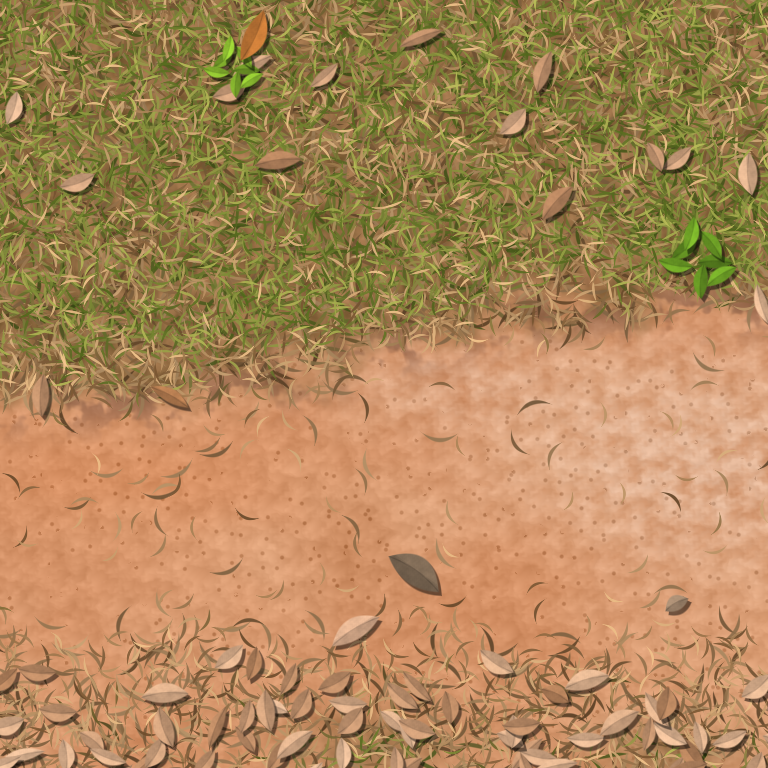
Give the GLSL for this texture, as a three.js fragment shader.

```glsl
varying vec2 vUv;

float hash(vec2 p) {
  p = fract(p * vec2(123.34, 456.21));
  p += dot(p, p + 45.32);
  return fract(p.x * p.y);
}

vec2 hash2(vec2 p) { return vec2(hash(p), hash(p + 17.3)); }

mat2 turn(float a) { return mat2(cos(a), -sin(a), sin(a), cos(a)); }

// Layered sines, roughly -1 to 1
float waves(vec2 p) {
  float sum = 0.0, amp = 0.5;
  for (int i = 0; i < 5; i++) {
    p = turn(1.1) * p * 1.7 + 2.3;
    sum += amp * sin(p.x + 1.4 * sin(p.y));
    amp *= 0.66;
  }
  return sum;
}

// Distance to the nearest scattered point
float cells(vec2 p) {
  float nearest = 2.0;
  for (int j = -1; j <= 1; j++) for (int i = -1; i <= 1; i++) {
    vec2 cell = floor(p) + vec2(float(i), float(j));
    nearest = min(nearest, length(cell + hash2(cell) - p));
  }
  return nearest;
}

float blob(vec2 p, vec2 center, vec2 radius) {
  vec2 q = (p - center) / radius;
  return exp(-dot(q, q));
}

// Height above the border between soil and turf
float aboveBorder(vec2 p) {
  return p.y - mix(0.475, 0.6, smoothstep(0.15, 0.82, p.x));
}

float turfCover(vec2 p) {
  float upper = smoothstep(-0.035, 0.05, aboveBorder(p) + 0.028 * waves(p * 13.0));
  float tufts = blob(p, vec2(0.49, 0.03), vec2(0.10, 0.05)) + blob(p, vec2(0.86, 0.02), vec2(0.09, 0.04));
  return clamp(upper + 0.7 * tufts, 0.0, 1.0);
}

vec3 soil(vec2 p) {
  float broad = waves(p * vec2(5.0, 7.0)), fine = waves(p * vec2(45.0, 60.0));
  vec3 col = mix(vec3(0.82, 0.55, 0.38), vec3(0.88, 0.65, 0.49), 0.5 + 0.4 * broad);
  float pale = blob(p, vec2(0.9, 0.4), vec2(0.24, 0.15)) + 0.5 * blob(p, vec2(0.58, 0.5), vec2(0.16, 0.06));
  col = mix(col, vec3(0.89, 0.73, 0.62), clamp(pale * (0.65 + 0.4 * fine), 0.0, 0.85));
  col = mix(col, vec3(0.83, 0.52, 0.33), 0.55 * blob(p, vec2(0.16, 0.38), vec2(0.2, 0.07)));
  col = mix(col, vec3(0.76, 0.50, 0.33), 0.6 * blob(p, vec2(0.46, 0.27), vec2(0.06, 0.09)));
  col = mix(col, vec3(0.81, 0.52, 0.34), 0.5 * blob(p, vec2(0.68, 0.25), vec2(0.12, 0.08)));
  float crumbs = cells(p * 75.0 + 0.6 * fine);
  col += 0.035 * fine + 0.05 * (0.5 - crumbs);
  return col - 0.13 * smoothstep(0.16, 0.05, cells(p * 42.0 + 9.0)) * step(0.0, broad + fine);
}

vec3 bladeColor(float pick, float lush) {
  vec3 dry = mix(vec3(0.43, 0.30, 0.17), vec3(0.90, 0.73, 0.52), fract(pick * 7.0));
  vec3 green = mix(vec3(0.30, 0.38, 0.10), vec3(0.69, 0.70, 0.33), fract(pick * 11.0));
  return mix(dry, green, smoothstep(-0.08, 0.08, lush - pick));
}

// One layer of thin tapered blades
vec3 blades(vec3 col, vec2 p, float scale, float seed, float light) {
  for (int j = -1; j <= 1; j++) for (int i = -1; i <= 1; i++) {
    vec2 cell = floor(p * scale) + vec2(float(i), float(j));
    vec2 rnd = hash2(cell + seed), root = (cell + hash2(cell + seed + 5.7)) / scale;
    float litter = 0.4 * smoothstep(0.22, 0.08, root.y) + 0.015;
    float turf = turfCover(root);
    if (rnd.x > max(turf * 0.95, litter)) continue;
    vec2 q = turn(-rnd.y * 6.283) * (p - root) * scale;
    q.y += (rnd.x - 0.5) * q.x * q.x;
    float halfWidth = 0.085 * (1.0 - q.x * q.x / 0.55);
    float lush = turf * (0.62 + 0.2 * waves(root * 9.0)) * smoothstep(-0.03, 0.11, aboveBorder(root));
    lush += 0.4 * blob(root, vec2(0.9, 0.68), vec2(0.09, 0.07)) + 0.4 * turf * step(root.y, 0.1);
    float mask = smoothstep(0.045, -0.035, abs(q.y) - halfWidth);
    col = mix(col, bladeColor(hash(cell + seed + 9.1), lush) * light, mask * 0.9);
  }
  return col;
}

// Pointed leaf with a midrib and a cast shadow
float leafShape(vec2 p, vec2 size) {
  float along = p.x / size.x;
  float d = abs(p.y + 0.3 * size.y * along * along) - size.y * (1.0 - along * along);
  return smoothstep(0.0015, -0.0015, d);
}

vec3 leaf(vec3 col, vec2 p, float angle, vec2 size, vec3 tint) {
  vec2 q = turn(-angle) * p;
  col *= 1.0 - 0.5 * leafShape(turn(-angle) * (p - vec2(0.004, -0.005)), size);
  float rib = smoothstep(0.0018, 0.0, abs(q.y + 0.3 * q.x * q.x * size.y / (size.x * size.x)));
  vec3 shade = tint * (0.97 + 0.09 * sign(q.y) * smoothstep(0.0, 0.002, abs(q.y)) + 0.05 * waves(p * 120.0) - 0.12 * rib);
  return mix(col, shade, leafShape(q, size));
}

vec3 fallenLeaves(vec3 col, vec2 p, float scale, float seed, float chance) {
  for (int j = -1; j <= 1; j++) for (int i = -1; i <= 1; i++) {
    vec2 cell = floor(p * scale) + vec2(float(i), float(j));
    vec2 rnd = hash2(cell + seed), center = (cell + hash2(cell + seed + 3.3)) / scale;
    float upper = step(0.0, aboveBorder(center));
    float litter = smoothstep(0.17, 0.07, center.y) * (0.75 + 0.2 * sin(center.x * 9.0 + 1.2));
    if (rnd.x > max(upper * chance, litter)) continue;
    vec3 tint = mix(vec3(0.70, 0.50, 0.35), vec3(0.91, 0.74, 0.60), hash(cell + seed + 8.0));
    col = leaf(col, p - center, rnd.y * 6.283, vec2(0.019 + 0.012 * rnd.y, 0.008 + 0.005 * hash(cell + 2.0)), tint);
  }
  return col;
}

vec3 rosette(vec3 col, vec2 p, float radius, vec3 tint) {
  for (int i = 0; i < 7; i++) {
    float a = float(i) * 2.4;
    vec2 offset = radius * vec2(cos(a), sin(a)) * (0.5 + 0.06 * float(i));
    col = leaf(col, p - offset, a, vec2(0.55, 0.22) * radius, tint * (0.75 + 0.05 * float(i)));
  }
  return col;
}

void main() {
  vec2 p = vUv;
  vec3 col = soil(p);
  // Shaded ground beneath the turf
  vec3 ground = mix(vec3(0.40, 0.30, 0.15), vec3(0.68, 0.50, 0.33), 0.5 + 0.45 * waves(p * 38.0));
  col = mix(col, ground, 0.9 * turfCover(p));
  col = mix(col, vec3(0.43, 0.28, 0.22), 0.45 * exp(-pow(aboveBorder(p) / 0.035, 2.0)) * smoothstep(-0.1, 0.5, waves(p * 30.0)));
  for (int i = 0; i < 8; i++) {
    float layer = float(i);
    col = blades(col, p, 34.0 + 3.0 * layer, layer * 13.7, 0.72 + 0.05 * layer);
  }
  // Scattered leaves and fresh plants
  col = fallenLeaves(col, p, 10.0, 4.0, 0.27);
  col = fallenLeaves(col, p, 21.0, 31.0, 0.03);
  col = rosette(col, p - vec2(0.91, 0.66), 0.042, vec3(0.46, 0.67, 0.16));
  col = rosette(col, p - vec2(0.305, 0.91), 0.032, vec3(0.58, 0.78, 0.20));
  col = leaf(col, p - vec2(0.332, 0.952), 2.0, vec2(0.036, 0.014), vec3(0.78, 0.48, 0.22));
  // Lone leaves on bare soil
  col = leaf(col, p - vec2(0.542, 0.257), 0.62, vec2(0.040, 0.019), vec3(0.49, 0.41, 0.33));
  col = leaf(col, p - vec2(0.461, 0.181), -0.55, vec2(0.036, 0.014), vec3(0.87, 0.69, 0.56));
  col = leaf(col, p - vec2(0.222, 0.485), 0.5, vec2(0.028, 0.009), vec3(0.70, 0.48, 0.31));
  col = leaf(col, p - vec2(0.88, 0.215), -0.5, vec2(0.017, 0.010), vec3(0.65, 0.54, 0.44));
  gl_FragColor = vec4(clamp(col, 0.0, 1.0), 1.0);
}
```
